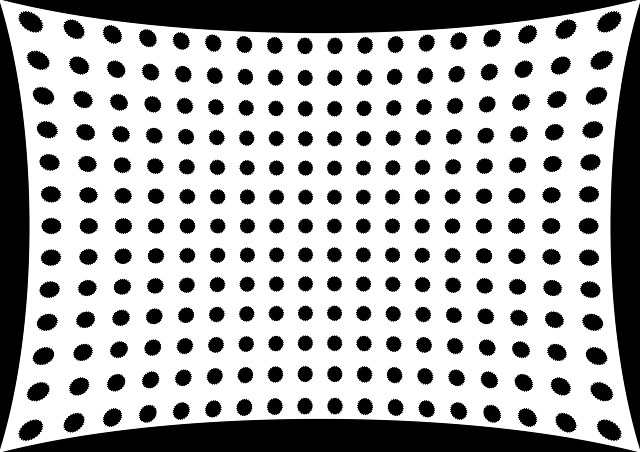
Give the GLSL for this pattern, as a Shadertoy shader.

```glsl
#define ZOOM 7.843
#define PINCH 0.4876
#define SHEET_HALF vec2(9.045, 6.39)
#define DOT_RADIUS 0.252
#define TEETH 26.0
#define TOOTH_DEPTH 0.014
#define WEAR 0.4

const float TAU = 6.2831853;

float hash(vec2 p) {
    vec3 q = fract(p.xyx * 0.1031);
    q += dot(q, q.yzx + 33.33);
    return fract((q.x + q.y) * q.z);
}

// Canvas position to pincushion grid position, one unit per dot
vec2 pincushion(vec2 p) {
    return p * (ZOOM - PINCH * dot(p, p));
}

// Signed distance to a round dot with a finely toothed rim
float toothedDot(vec2 p, vec2 cell) {
    float turn = atan(p.y, p.x) / TAU + 0.5;
    float tooth = mod(floor(turn * TEETH), TEETH);
    float uneven = mix(1.0, hash(cell * 7.0 + tooth + 50.0), WEAR);
    float ripple = -cos(turn * TEETH * TAU) * uneven;
    return length(p) - DOT_RADIUS - TOOTH_DEPTH * ripple;
}

void mainImage(out vec4 fragColor, in vec2 fragCoord) {
    vec2 p = (2.0 * fragCoord - iResolution.xy) / iResolution.y;
    vec2 grid = pincushion(p);
    vec2 gridDx = dFdx(grid), gridDy = dFdy(grid);

    // Columns straddle the centre line, rows sit on it
    vec2 shifted = grid + vec2(0.0, 0.5);
    vec2 cell = floor(shifted);
    vec2 local = fract(shifted) - 0.5;

    // Pixel width measured across the stretched rim
    vec2 normal = local / max(length(local), 0.001);
    float pixel = length(vec2(dot(normal, gridDx), dot(normal, gridDy)));
    float paper = smoothstep(-0.6, 0.6, toothedDot(local, cell) / pixel);

    // Bowed sheet on a black ground
    vec2 edgePixel = sqrt(gridDx * gridDx + gridDy * gridDy);
    vec2 inside = smoothstep(-0.6, 0.6, (SHEET_HALF - abs(grid)) / edgePixel);

    fragColor = vec4(vec3(paper * inside.x * inside.y), 1.0);
}
```
